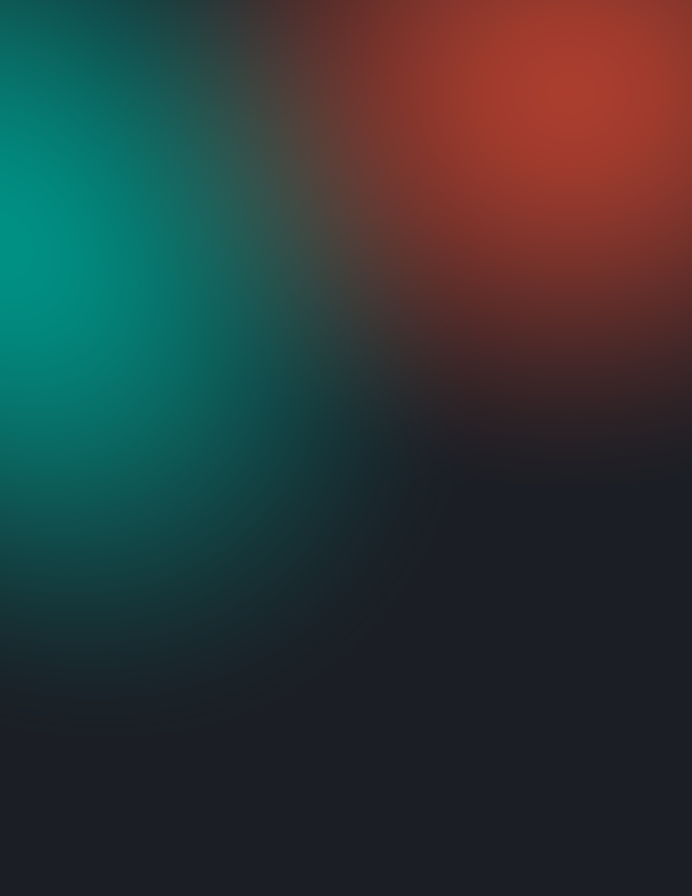
Reproduce this background procedurally as a Shadertoy shader.

```glsl
// Two soft glows on a dark slate ground: teal at the left edge, red at the upper right.
// Each glow is a stretched, slightly skewed ellipse with a smooth falloff,
// and its tint is added to the ground as an offset from the ground colour.

// Weight of an elliptical glow: 1 at its centre, 0 beyond its radii.
float glow(vec2 p, vec2 centre, vec2 radii, float skew) {
    vec2 d = p - centre;
    d.y += skew * d.x;
    return 1.0 - smoothstep(0.0, 1.0, length(d / radii));
}

void mainImage(out vec4 fragColor, in vec2 fragCoord) {
    // Canvas units: height 1, width 0.773
    vec2 p = fragCoord / iResolution.xy * vec2(0.773, 1.0);

    vec3 slate = vec3(0.105, 0.118, 0.145);
    vec3 teal = vec3(0.0, 0.565, 0.515);
    vec3 red = vec3(0.665, 0.24, 0.18);

    // Blend both glows over the ground
    vec3 color = slate;
    color += (teal - slate) * glow(p, vec2(0.0, 0.727), vec2(0.55, 0.56), 0.235);
    color += (red - slate) * glow(p, vec2(0.638, 0.896), vec2(0.55, 0.47), 0.0);

    fragColor = vec4(clamp(color, 0.0, 1.0), 1.0);
}
```
